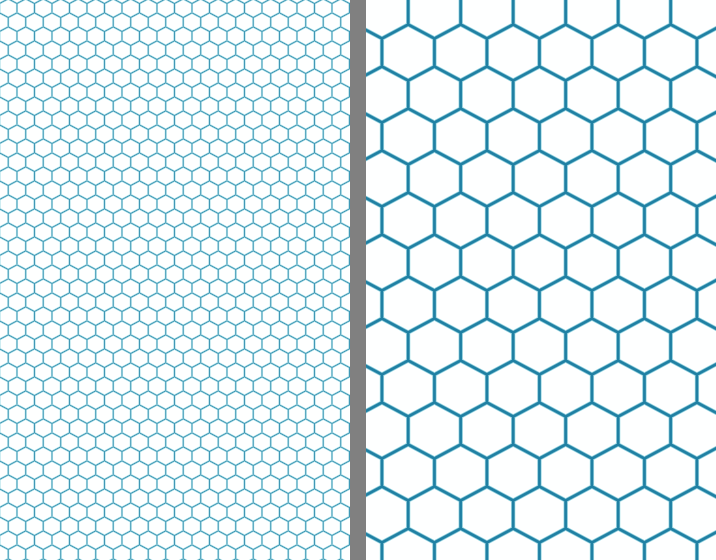
Left: the whole. Right: its middle third, enlarged.
This pattern is drawn by a WebGL 1 fragment shader. Its source:

```glsl
precision highp float;
// Thin blue honeycomb on white: 20 cells across, 40 staggered rows down.
// Two offset rectangular lattices of hexagon centres share one signed edge
// distance; the larger one belongs to the cell that contains the point.

uniform vec2 u_resolution;

// Distance to the outline of the nearest hexagon of one lattice, positive inside.
// Cells are 1 wide, with rows 0.8 apart (a slightly flattened hexagon).
float hexLattice(vec2 p) {
  vec2 period = vec2(1.0, 1.6);
  vec2 q = abs((fract(p / period + 0.5) - 0.5) * period);
  float side = 0.5 - q.x;
  vec2 slantNormal = normalize(vec2(0.8 / 3.0, 0.5));
  float slant = dot(vec2(0.0, 1.6 / 3.0) - q, slantNormal);
  return min(side, slant);
}

void main() {
  // Cell units, measured from the top left.
  vec2 uv = gl_FragCoord.xy / u_resolution;
  vec2 p = vec2(uv.x, 1.0 - uv.y) * vec2(20.0, 32.0) - vec2(0.47, 0.467);

  float edge = max(hexLattice(p), hexLattice(p - vec2(0.5, 0.8)));

  // Soft line, feathered by about one pixel.
  float halfWidth = 0.033;
  float feather = 1.1 * 20.0 / u_resolution.x;
  float cover = 1.0 - smoothstep(halfWidth - feather, halfWidth + feather, edge);

  // Faint edges of the ink lean towards cyan.
  vec3 paper = vec3(0.995, 1.0, 1.0);
  vec3 ink = vec3(0.12, 0.50, 0.64);
  vec3 tint = pow(vec3(cover), vec3(1.0, 1.25, 1.25));
  gl_FragColor = vec4(mix(paper, ink, tint), 1.0);
}
```
